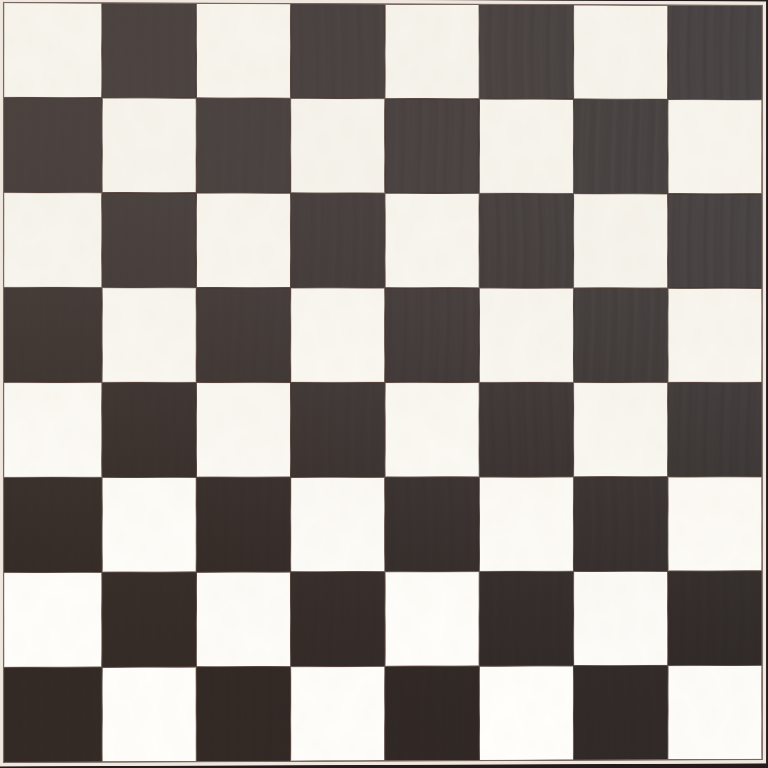
A WebGL 1 fragment shader for this pattern:

```glsl
precision highp float;
// An eight by eight board of dark stained and pale squares in a thin frame.
// Keystoned board coordinates feed a smooth checker; layered sines make the
// wood grain and cellular noise mottles the pale squares.

uniform vec2 u_resolution;

const float SQUARES = 8.0;
const float CELLS_PER_UNIT = 8.1;
const float MARGIN = 0.0052;
const vec3 SEAM = vec3(0.26, 0.18, 0.15);
const vec3 FRAME = vec3(0.47, 0.40, 0.38);
const vec3 MARGIN_PAPER = vec3(0.94, 0.91, 0.87);
const vec3 BACKDROP = vec3(0.14, 0.11, 0.11);

float hash(vec2 p) {
  p = fract(p * vec2(0.1031, 0.1137));
  p += dot(p, p.yx + 33.33);
  return fract((p.x + p.y) * p.x * 19.19);
}

// Distance to the nearest scattered point, one per unit cell.
float cellular(vec2 p) {
  vec2 base = floor(p);
  float nearest = 2.0;
  for (int j = -1; j <= 1; j++) {
    for (int i = -1; i <= 1; i++) {
      vec2 id = base + vec2(float(i), float(j));
      vec2 point = id + vec2(hash(id + 7.0), hash(id + 61.0));
      nearest = min(nearest, length(p - point));
    }
  }
  return nearest;
}

// Canvas to board squares: a wider first column, rows closing to the right.
vec2 boardCoords(vec2 p) {
  float x = p.x - 0.1328;
  float halfHeight = mix(0.4948, 0.4909, p.x);
  return vec2(1.0 + x / (x < 0.0 ? 0.1282 : 0.1228),
              4.0 + 4.0 * (p.y - 0.502) / halfHeight);
}

// Plus one in even bands and minus one in odd bands, softened at the joins.
float squareWave(float t, float softness) {
  float parity = 1.0 - 2.0 * mod(floor(t), 2.0);
  float edge = abs(fract(t + 0.5) - 0.5);
  return parity * smoothstep(0.0, softness, edge);
}

// Vertical wood streaks with a different phase in every square.
float grain(vec2 p, float seed) {
  float x = p.x + 0.002 * sin(p.y * 23.0 + seed * 6.0);
  float phase = seed * 40.0;
  return 0.5 * sin(x * 330.0 + phase)
       + 0.3 * sin(x * 570.0 + phase * 1.7 + sin(p.y * 17.0))
       + 0.2 * sin(x * 910.0 + phase * 2.3);
}

vec3 darkSquare(vec2 p, float seed) {
  float sheen = smoothstep(0.05, 0.8, p.y + 0.12 * (p.x - 0.5));
  vec3 color = mix(vec3(0.195, 0.162, 0.150), vec3(0.290, 0.262, 0.255), sheen);
  color += vec3(-0.008, 0.0, 0.006) * (p.x - 0.5) * 2.0;
  float streaks = mix(0.002, 0.014, sheen * smoothstep(0.1, 0.9, p.x));
  float weave = sin(p.x * 1150.0) * sin(p.y * 1150.0);
  return color + grain(p, seed) * streaks + weave * 0.004 + (seed - 0.5) * 0.012;
}

vec3 paleSquare(vec2 p, float seed) {
  float lit = 1.0 - smoothstep(0.05, 0.75, p.y + 0.15 * (p.x - 0.5));
  vec3 color = mix(vec3(0.965, 0.952, 0.922), vec3(0.995, 0.990, 0.975), lit);
  float mottle = cellular(p * vec2(34.0, 24.0) + seed * 9.0) - 0.5;
  return color + mottle * vec3(0.008, 0.010, 0.014) + (seed - 0.5) * 0.008;
}

float lineMask(float dist, float halfWidth, float pixel) {
  return 1.0 - smoothstep(halfWidth - 0.5 * pixel, halfWidth + 0.5 * pixel, dist);
}

void main() {
  vec2 p = gl_FragCoord.xy / u_resolution;
  float pixel = 1.0 / min(u_resolution.x, u_resolution.y);
  vec2 board = boardCoords(p);
  float seed = hash(floor(board) + 3.0);

  // Squares
  float softness = 0.7 * pixel * CELLS_PER_UNIT;
  float checker = squareWave(board.x, softness) * squareWave(board.y, softness);
  vec3 color = mix(paleSquare(p, seed), darkSquare(p, seed), 0.5 + 0.5 * checker);

  // Brown seams, slightly uneven in strength
  vec2 toSeam = abs(fract(board + 0.5) - 0.5) / CELLS_PER_UNIT;
  float seam = lineMask(min(toSeam.x, toSeam.y), 0.0009, pixel);
  float wear = 0.65 + 0.15 * sin(p.x * 61.0 + 3.0 * sin(p.y * 47.0));
  color = mix(color, SEAM, seam * wear);

  // Margin, frame line and backdrop
  vec2 fromCenter = abs(board - 0.5 * SQUARES) - 0.5 * SQUARES;
  float outside = max(fromCenter.x, fromCenter.y) / CELLS_PER_UNIT;
  color = mix(color, MARGIN_PAPER, smoothstep(-0.5 * pixel, 0.5 * pixel, outside));
  color = mix(color, FRAME, lineMask(abs(outside), 0.0008, pixel));
  color = mix(color, BACKDROP,
              smoothstep(MARGIN - 0.5 * pixel, MARGIN + 0.5 * pixel, outside));

  gl_FragColor = vec4(color, 1.0);
}
```
